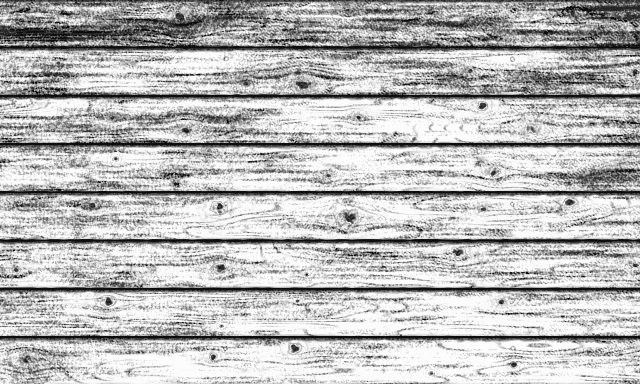
Write a WebGL 2 fragment shader that draws this texture.

```glsl
#version 300 es
precision highp float;

uniform vec2 u_resolution;
out vec4 fragColor;

float hash(vec2 p) {
    return fract(sin(dot(p, vec2(127.1, 311.7))) * 43758.5453);
}

float noise(vec2 p) {
    vec2 i = floor(p), f = fract(p);
    f = f * f * (3.0 - 2.0 * f);
    return mix(mix(hash(i), hash(i + vec2(1, 0)), f.x),
               mix(hash(i + vec2(0, 1)), hash(i + vec2(1, 1)), f.x), f.y);
}

void main() {
    vec2 p = gl_FragCoord.xy / u_resolution.y;
    float aspect = u_resolution.x / u_resolution.y;
    float x = p.x / aspect;

    // Eight planks, counted from the top; f runs down each plank
    float pitch = 0.1257;
    float v = (1.0 - p.y) / pitch + 0.016;
    float id = floor(v), f = fract(v);
    float pixel = 1.0 / u_resolution.y;

    vec2 q = p + id * vec2(7.3, 3.1);
    float grit = noise(mat2(0.8, 0.6, -0.6, 0.8) * p * 290.0);

    // Knots: dark ragged cores with rings, pushing the grain aside
    float knots = 0.0, halo = 0.0;
    for (float j = 0.0; j < 5.0; j++) {
        vec2 seed = vec2(j + 3.0, id + 11.0);
        float size = hash(seed + 40.0);
        float r = mix(0.003, 0.014, size * size);
        vec2 d = vec2(p.x - (j + hash(seed)) * aspect / 5.0,
                      (0.2 + 0.62 * hash(seed + 20.0) - f) * pitch);
        float dist = length(d * vec2(0.8, 1.0)) / r;
        float ragged = dist + 1.1 * (noise(p * 110.0) - 0.5);
        float soft = 0.2 + 0.6 * pixel / r;
        float core = 1.0 - smoothstep(0.9 - soft, 0.9 + soft, ragged);
        float rings = smoothstep(0.2, 1.0, cos(ragged * 4.2)) * exp(-dist * 0.6);
        knots = max(knots, max(core * (0.7 + 0.3 * grit), rings * (0.4 + 0.6 * grit)));
        halo += exp(-dist * dist * 0.08) * size;
        q.y -= d.y * 0.8 * exp(-dist * dist * 0.07);
    }

    // Worn paint: darker on the upper planks and towards both ends
    float stain = noise(q * vec2(3.5, 20.0)) * 0.65 + noise(q * vec2(10.0, 42.0)) * 0.35;
    float ends = smoothstep(0.1, 0.62, abs(x - 0.62));
    float rightEnd = smoothstep(0.8, 1.0, x);
    float wear = 0.48 * exp(-id * 0.7) + 0.25 * ends + 0.2 * rightEnd
               + 0.9 * (stain - 0.45) + 0.17 + 0.12 * (hash(vec2(id, 5.0)) - 0.5);

    // Fibres stretched along the plank, broken up by grit
    float fibre = 0.27 * noise(q * vec2(5.0, 95.0))
                + 0.28 * noise(q * vec2(11.0, 190.0))
                + 0.15 * noise(q * vec2(50.0, 120.0)) + 0.3 * grit;
    float ink = 0.9 * smoothstep(0.5, 1.08, fibre + 0.35 * wear + 0.05 * halo);

    // Arched growth lines as contours of a stretched field
    float height = noise(q * vec2(2.0, 15.0)) * 10.0 + noise(q * vec2(8.0, 45.0)) * 1.1;
    float contour = abs(fract(height) - 0.5);
    float growth = 1.0 - smoothstep(0.02, 0.08 + 0.8 * fwidth(height), contour);
    ink += growth * smoothstep(0.3, 0.75, noise(q * vec2(14.0, 60.0))) * (0.1 + 0.45 * grit);

    // Two columns of faint nail heads
    for (float j = 0.0; j < 2.0; j++) {
        vec2 d = vec2(p.x - mix(0.353, 0.801, j) * aspect, (0.24 - f) * pitch);
        d += 0.004 * (vec2(hash(vec2(id, j)), hash(vec2(j, id))) - 0.5);
        float rim = abs(length(d) - 0.005);
        ink += 0.6 * grit * (1.0 - smoothstep(0.0, 0.001 + pixel, rim));
    }
    ink = max(ink, knots);

    // Black gaps with a ragged shadow beneath and a thin edge above
    float fray = noise(p * vec2(60.0, 90.0));
    float shadow = 1.0 - smoothstep(0.03, 0.07 + 0.07 * fray, f);
    float edge = smoothstep(0.92, 0.97, f) * 0.3 * noise(p * vec2(25.0, 9.0));
    ink = max(ink, shadow * (0.6 + 0.4 * grit)) + edge;
    float gap = min(f, 1.0 - f) - 0.021 - 0.012 * fray;
    float blur = 0.6 * pixel / pitch;
    ink = max(ink, 1.0 - smoothstep(-blur, blur, gap));

    fragColor = vec4(vec3(mix(0.99, 0.05, clamp(ink, 0.0, 1.0))), 1.0);
}
```
